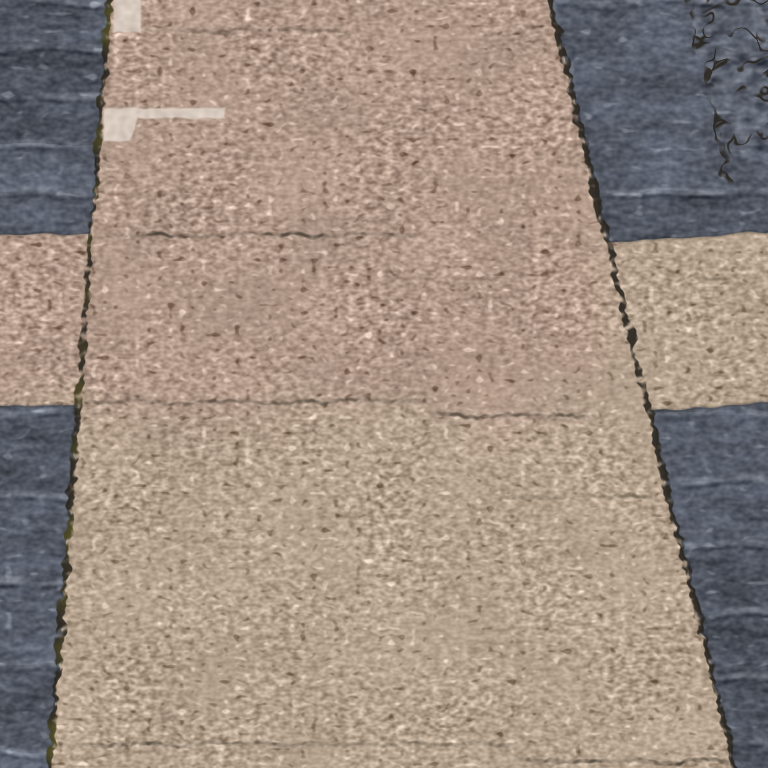
A Shadertoy shader for this texture:

```glsl
// Draws a sandy granite path receding between blue slate paving, crossed by a paler band.
const vec3 PINK_GRANITE = vec3(0.690, 0.595, 0.535);
const vec3 SAND_GRANITE = vec3(0.705, 0.632, 0.555);
const vec3 SLATE = vec3(0.325, 0.345, 0.388);
const vec3 SOIL = vec3(0.165, 0.150, 0.125);
const vec3 MOSS = vec3(0.330, 0.320, 0.130);
const vec3 PAINT = vec3(0.850, 0.800, 0.755);
const vec2 LEFT_EDGE = vec2(0.065, 0.078);   // x at the bottom, slope
const vec2 RIGHT_EDGE = vec2(0.957, -0.241);
const vec2 GRAIN_SCALE = vec2(82.0, 120.0);
const float GRAIN_STRENGTH = 0.18;
const float GAP_WIDTH = 0.0040;

vec2 hash2(vec2 p) {
    vec3 q = fract(p.xyx * vec3(0.1031, 0.1030, 0.0973));
    q += dot(q, q.yzx + 33.33);
    return fract((q.xx + q.yz) * q.zy);
}
float gradDot(vec2 cell, vec2 corner, vec2 f) {
    float angle = 6.2832 * hash2(cell + corner).x;
    return dot(vec2(cos(angle), sin(angle)), f - corner);
}
float noise(vec2 p) {
    vec2 i = floor(p), f = p - i;
    vec2 u = f * f * f * (f * (f * 6.0 - 15.0) + 10.0);
    return mix(mix(gradDot(i, vec2(0, 0), f), gradDot(i, vec2(1, 0), f), u.x),
               mix(gradDot(i, vec2(0, 1), f), gradDot(i, vec2(1, 1), f), u.x), u.y);
}
float fbm(vec2 p) {
    float sum = 0.0, amp = 0.6;
    for (int k = 0; k < 4; k++) {
        sum += amp * noise(p);
        p = p * 2.03 + 17.3;
        amp *= 0.5;
    }
    return sum;
}
float box(vec2 p, vec2 lo, vec2 hi) {
    vec2 d = abs(p - 0.5 * (lo + hi)) - 0.5 * (hi - lo);
    return max(d.x, d.y);
}
float fill(float d, float soft) { return 1.0 - smoothstep(-soft, soft, d); }

// Thin, broken horizontal seam between two ends
float seam(vec2 p, float x0, float x1, float y) {
    float wobble = 0.006 * noise(vec2(p.x * 20.0, y * 91.0)) + 0.005 * noise(vec2(p.x * 75.0, y * 37.0));
    float line = 1.0 - smoothstep(0.0005, 0.0042, abs(p.y - y - wobble));
    float ends = smoothstep(x0, x0 + 0.03, p.x) * (1.0 - smoothstep(x1 - 0.03, x1, p.x));
    float wear = noise(vec2(p.x * 16.0, y * 50.0)) + 0.8 * noise(p * vec2(85.0, 130.0));
    return line * ends * (0.25 + 0.75 * smoothstep(-0.25, 0.45, wear));
}

// Distance to the border between scattered cobbles
float cobbleGap(vec2 p) {
    vec2 cell = floor(p);
    float near = 9.0, next = 9.0;
    for (int k = 0; k < 9; k++) {
        vec2 c = cell + vec2(k % 3 - 1, k / 3 - 1);
        float d = length(c + 0.15 + 0.7 * hash2(c) - p);
        next = min(next, max(near, d));
        near = min(near, d);
    }
    return next - near;
}

vec3 granite(vec2 p) {
    float warmth = smoothstep(0.40, 0.52, p.y + 0.10 * fbm(p * 6.0)) * (1.0 - smoothstep(0.74, 0.84, p.x));
    vec3 col = mix(SAND_GRANITE, PINK_GRANITE, warmth);
    col *= 1.0 + 0.11 * fbm(p * vec2(7.0, 11.0) + 4.0);
    float grain = noise(p * GRAIN_SCALE) + 0.75 * noise(p * GRAIN_SCALE * 1.8 + 31.0);
    float patchiness = 1.0 + 0.9 * noise(p * 9.0 + 40.0);
    col += GRAIN_STRENGTH * patchiness * grain * vec3(1.0, 0.97, 0.94);
    float chips = noise(p * GRAIN_SCALE * 0.85 + 70.0);
    return col + 0.15 * smoothstep(0.28, 0.55, chips) - 0.19 * smoothstep(0.28, 0.55, -chips);
}

vec3 slate(vec2 p) {
    bool left = p.x < 0.5, upper = p.y > 0.58;
    float spacing = left ? (upper ? 0.0625 : 0.11) : (upper ? 0.25 : 0.085);
    float offset = upper ? 0.0 : (left ? 0.025 : 0.035);
    float row = (p.y - offset + 0.012 * noise(p * vec2(12.0, 8.0))) / spacing;
    float ridge = (fract(row + 0.5) - 0.5) * spacing;
    float tone = hash2(vec2(floor(row), left ? 3.0 : 8.0)).x - 0.5;
    vec3 col = SLATE * (1.0 + 0.22 * tone + 0.42 * fbm(p * vec2(11.0, 32.0)));
    col += 0.11 * noise(p * vec2(65.0, 125.0)) + 0.07 * noise(p * vec2(140.0, 190.0));
    float worn = 0.6 + 1.2 * noise(p * vec2(30.0, 45.0));
    col += worn * (0.13 * fill(abs(ridge) - 0.004, 0.003) - 0.10 * fill(abs(ridge + 0.008) - 0.002, 0.003));
    col += 0.14 * smoothstep(0.30, 0.55, noise(p * vec2(45.0, 85.0) + 9.0));
    // Cracked cobbles in the upper right
    float crackX = 0.896 + 0.22 * (1.0 - p.y) + 0.014 * noise(vec2(p.y * 24.0, 2.0)) + 0.012 * noise(p * 70.0);
    float crack = fill(abs(p.x - crackX) - 0.003 - 0.005 * noise(p * 60.0), 0.0015);
    float gaps = 1.0 - smoothstep(0.02, 0.13, cobbleGap(p * vec2(14.0, 22.0) + 0.6 * noise(p * 45.0)));
    float cobbles = smoothstep(crackX - 0.002, crackX + 0.002, p.x) * smoothstep(0.78, 0.80, p.y);
    col += cobbles * (0.02 + 0.20 * noise(p * vec2(45.0, 80.0)));
    float broken = smoothstep(-0.3, 0.1, noise(p * 38.0 + 6.0));
    return mix(col, SOIL, 0.9 * smoothstep(0.75, 0.77, p.y) * max(crack, gaps * cobbles) * broken);
}

void mainImage(out vec4 fragColor, in vec2 fragCoord) {
    vec2 p = fragCoord / iResolution.xy;
    float soft = max(1.0 / iResolution.y, 0.0012);
    float ragged = 0.005 * noise(vec2(p.y * 42.0, p.x * 3.0)) + 0.005 * noise(p * vec2(60.0, 110.0));
    float leftD = p.x - LEFT_EDGE.x - LEFT_EDGE.y * p.y + ragged;
    float rightD = RIGHT_EDGE.x + RIGHT_EDGE.y * p.y - p.x + ragged;
    float pathD = -min(leftD, rightD);
    // Crossing band, tilted slightly on the right
    float tilt = 0.07 * max(p.x - 0.95, -0.2) * step(0.5, p.x);
    float bandY = p.y - tilt + 0.004 * noise(p * 35.0);
    float bandD = max(bandY - 0.695, 0.472 - bandY);
    vec3 col = mix(slate(p), granite(p), fill(min(pathD, bandD), soft));
    col *= 1.0 - 0.18 * fill(abs(bandD) - 0.002, 0.002) * smoothstep(0.0, soft, pathD);
    // Seams across the path
    float seams = 0.75 * seam(p, 0.13, 0.56, 0.694) + 0.55 * seam(p, 0.10, 0.57, 0.477)
                + 0.65 * seam(p, 0.55, 0.79, 0.459) + 0.70 * seam(p, 0.10, 0.67, 0.031)
                + 0.80 * seam(p, 0.66, 0.96, 0.009) + 0.40 * seam(p, 0.17, 0.48, 0.961)
                + 0.40 * seam(p, 0.65, 0.86, 0.353);
    col = mix(col, SOIL * 1.4, clamp(seams, 0.0, 1.0) * fill(pathD, soft));
    // Worn paint marks
    float paintD = min(box(p, vec2(0.148, 0.958), vec2(0.183, 1.02)),
                   min(box(p, vec2(0.135, 0.816), vec2(0.174 + 0.35 * (p.y - 0.83), 0.859)),
                       box(p, vec2(0.140, 0.846), vec2(0.292, 0.859))));
    float paint = fill(paintD + 0.003 * noise(p * 50.0), 0.002);
    col = mix(col, PAINT + 0.10 * noise(p * 90.0), 0.93 * paint);
    // Soil and moss in the long edge gaps
    float width = GAP_WIDTH * (1.0 + 1.1 * noise(p * vec2(20.0, 48.0)));
    float gap = fill(abs(pathD) - width, 0.0015) * smoothstep(-0.55, 0.05, noise(p * vec2(70.0, 90.0)));
    float mossy = step(p.x, 0.5) * smoothstep(-0.1, 0.3, noise(vec2(p.y * 15.0, 5.0)));
    col = mix(col, mix(SOIL, MOSS, 0.7 * mossy), 0.92 * gap);
    fragColor = vec4(clamp(col, 0.0, 1.0), 1.0);
}
```
